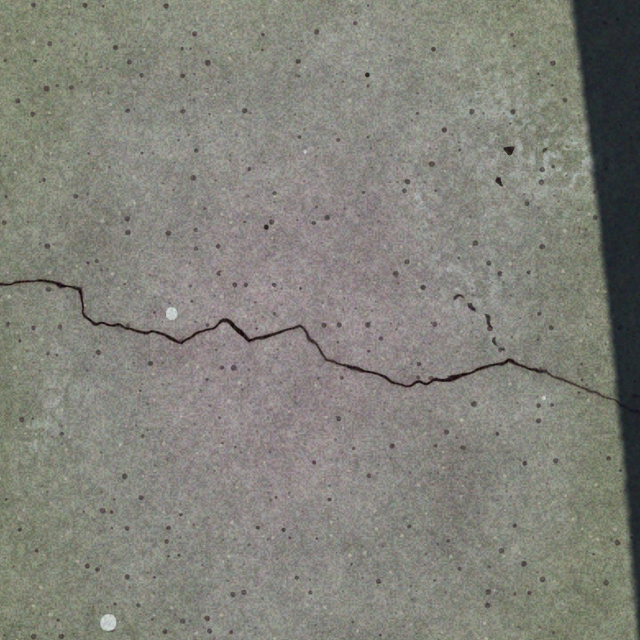
Give the GLSL for this texture, as a WebGL 1 fragment shader.

```glsl
precision highp float;
// Weathered concrete slab with a jagged crack, scuffs, specks and a shadow on the right.
uniform vec2 u_resolution;

#define MAUVE vec3(0.575, 0.540, 0.545)
#define GREY vec3(0.530, 0.532, 0.505)
#define GREEN vec3(0.485, 0.505, 0.425)
#define SHADE vec3(0.145, 0.165, 0.190)
#define CRACK_COLOR vec3(0.13, 0.09, 0.09)
#define CHALK vec3(0.70, 0.73, 0.73)
#define CRACK_WIDTH 0.0015
#define JAGGEDNESS 0.007
#define GRAIN 0.13
#define MOTTLE 0.09

float hash(vec2 p) {
  vec3 q = fract(p.xyx * vec3(0.1031, 0.1030, 0.0973));
  q += dot(q, q.yzx + 33.33);
  return fract((q.x + q.y) * q.z);
}

float noise(vec2 p) {
  vec2 i = floor(p), f = fract(p);
  f = f * f * (3.0 - 2.0 * f);
  return mix(mix(hash(i), hash(i + vec2(1, 0)), f.x),
             mix(hash(i + vec2(0, 1)), hash(i + vec2(1, 1)), f.x), f.y);
}

float fbm(vec2 p) {
  float sum = 0.0, amp = 0.5;
  for (int i = 0; i < 5; i++) {
    sum += amp * noise(p);
    p = mat2(1.6, 1.2, -1.2, 1.6) * p + 7.3;
    amp *= 0.5;
  }
  return sum;
}

float segment(vec2 p, vec2 a, vec2 b) {
  vec2 d = b - a;
  return length(p - a - d * clamp(dot(p - a, d) / dot(d, d), 0.0, 1.0));
}

// Soft elliptical patch, 1 at its centre.
float patchAt(vec2 p, vec2 c, vec2 size) {
  vec2 q = (p - c) / size;
  return exp(-dot(q, q));
}

float disc(vec2 p, vec2 c, float r, float px) {
  return 1.0 - smoothstep(r - px, r + px, length(p - c));
}

float crackDistance(vec2 p) {
  float d = segment(p, vec2(-0.02, 0.555), vec2(0.059, 0.560));
  d = min(d, segment(p, vec2(0.059, 0.560), vec2(0.126, 0.549)));
  d = min(d, segment(p, vec2(0.126, 0.549), vec2(0.130, 0.512)));
  d = min(d, segment(p, vec2(0.130, 0.512), vec2(0.150, 0.495)));
  d = min(d, segment(p, vec2(0.150, 0.495), vec2(0.208, 0.487)));
  d = min(d, segment(p, vec2(0.208, 0.487), vec2(0.286, 0.467)));
  d = min(d, segment(p, vec2(0.286, 0.467), vec2(0.354, 0.501)));
  d = min(d, segment(p, vec2(0.354, 0.501), vec2(0.392, 0.466)));
  d = min(d, segment(p, vec2(0.392, 0.466), vec2(0.471, 0.492)));
  d = min(d, segment(p, vec2(0.471, 0.492), vec2(0.510, 0.437)));
  d = min(d, segment(p, vec2(0.510, 0.437), vec2(0.632, 0.399)));
  d = min(d, segment(p, vec2(0.632, 0.399), vec2(0.710, 0.408)));
  d = min(d, segment(p, vec2(0.710, 0.408), vec2(0.794, 0.438)));
  d = min(d, segment(p, vec2(0.794, 0.438), vec2(0.898, 0.401)));
  return min(d, segment(p, vec2(0.898, 0.401), vec2(1.02, 0.345)));
}

// Randomly placed dots, one candidate per grid cell.
float specks(vec2 p, float cells, float density, float px) {
  vec2 id = floor(p * cells);
  float size = mix(0.08, 0.22, hash(id + 41.0)) / cells;
  vec2 c = (id + 0.25 + 0.5 * vec2(hash(id + 11.0), hash(id + 23.0))) / cells;
  return step(hash(id), density) * disc(p, c, size, px);
}

void main() {
  vec2 p = gl_FragCoord.xy / u_resolution;
  float px = 0.9 / u_resolution.y;
  vec2 warp = vec2(noise(p * 75.0), noise(p * 75.0 + 50.0)) - 0.5;
  float fine = fbm(p * 95.0 + 9.0);

  // Slab tint: mauve centre, greener rim
  float rim = length((p - vec2(0.46, 0.47)) * vec2(1.0, 0.78)) + 0.14 * (fbm(p * 5.0) - 0.5);
  vec3 col = mix(MAUVE, GREY, smoothstep(0.10, 0.34, rim));
  col = mix(col, GREEN, smoothstep(0.30, 0.56, rim));
  col += 0.025 * smoothstep(0.55, 1.0, p.y);

  // Stains and mottling
  float stain = patchAt(p, vec2(0.16, 0.635), vec2(0.06, 0.06))
              + patchAt(p, vec2(0.27, 0.447), vec2(0.05, 0.025))
              + 0.6 * patchAt(p, vec2(0.31, 0.88), vec2(0.08, 0.05))
              + patchAt(p, vec2(0.71, 0.25), vec2(0.04, 0.09));
  col -= stain * vec3(0.04, 0.05, 0.05);
  col += MOTTLE * (fbm(p * 14.0) - 0.48) + 0.12 * (fine - 0.48);

  // Chalky scuffs
  vec2 s = p + 1.4 * JAGGEDNESS * warp;
  float scuff = min(segment(s, vec2(0.648, 0.705), vec2(0.671, 0.652)),
                    segment(s, vec2(0.684, 0.610), vec2(0.712, 0.560)));
  scuff = 0.8 * exp(-scuff * 170.0);
  scuff += 0.6 * exp(-70.0 * segment(s, vec2(0.055, 0.305), vec2(0.098, 0.390)));
  scuff += 0.7 * patchAt(p, vec2(0.09, 0.465), vec2(0.008, 0.014));
  scuff += 0.7 * patchAt(p, vec2(0.90, 0.75), vec2(0.06, 0.04));
  scuff += 0.4 * patchAt(p, vec2(0.80, 0.79), vec2(0.07, 0.12));
  scuff += 0.35 * patchAt(p, vec2(0.74, 0.55), vec2(0.06, 0.04));
  col = mix(col, CHALK, clamp(scuff, 0.0, 1.0) * smoothstep(0.38, 0.66, fine));

  // Scattered and larger specks
  col = mix(col, vec3(0.27, 0.23, 0.23), 0.75 * specks(p, 48.0, 0.10, px));
  col = mix(col, vec3(0.36, 0.32, 0.32), 0.6 * specks(p + 3.7, 95.0, 0.10, px));
  col = mix(col, vec3(0.72, 0.70, 0.64), 0.65 * specks(p + 8.1, 75.0, 0.07, px));
  vec2 b = p + 0.3 * JAGGEDNESS * warp;
  float white = max(disc(b, vec2(0.268, 0.510), 0.0095, px), disc(b, vec2(0.170, 0.027), 0.0125, px));
  white = max(white, max(disc(p, vec2(0.477, 0.763), 0.003, px), disc(p, vec2(0.850, 0.378), 0.003, px)));
  col = mix(col, vec3(0.77, 0.79, 0.78), white);
  float pits = max(disc(p, vec2(0.416, 0.645), 0.0038, px), disc(p, vec2(0.574, 0.883), 0.0036, px));
  vec2 w = p + 2.0 * JAGGEDNESS * warp;
  pits = max(pits, disc(w, vec2(0.797, 0.766), 0.007, px));
  pits = max(pits, disc(w, vec2(0.781, 0.718), 0.005, px));
  pits = max(pits, 0.7 * disc(w, vec2(0.853, 0.768), 0.005, px));

  // Broken side crack
  float side = min(segment(w, vec2(0.703, 0.545), vec2(0.759, 0.508)),
                   segment(w, vec2(0.759, 0.508), vec2(0.783, 0.460)));
  float broken = smoothstep(0.35, 0.55, noise(p * 60.0 + 4.0));
  pits = max(pits, broken * 0.85 * (1.0 - smoothstep(0.001, 0.005, side)));
  col = mix(col, CRACK_COLOR, pits * 0.9);

  // Main crack with a brown halo
  float d = crackDistance(p + JAGGEDNESS * warp);
  float width = CRACK_WIDTH * (0.6 + 0.8 * noise(p * 40.0))
              + 0.0030 * patchAt(p, vec2(0.372, 0.487), vec2(0.016, 0.025))
              + 0.0018 * patchAt(p, vec2(0.700, 0.412), vec2(0.025, 0.025));
  float faint = 1.0 - 0.45 * smoothstep(0.82, 0.88, p.x) - 0.3 * patchAt(p, vec2(0.50, 0.46), vec2(0.05));
  col = mix(col, vec3(0.36, 0.27, 0.25), 0.45 * exp(-d * 260.0));
  col = mix(col, CRACK_COLOR, faint * (1.0 - smoothstep(width - px, width + 1.5 * px, d)));

  // Grain, then the curved shadow edge
  float grain = noise(p * 390.0) - 0.5;
  vec3 tint = vec3(noise(p * 210.0), noise(p * 210.0 + 31.0), noise(p * 210.0 + 67.0)) - 0.5;
  col += GRAIN * grain + 0.05 * tint;
  float edge = 0.996 - 0.075 * p.y - 0.030 * p.y * p.y;
  float shadow = smoothstep(-0.007, 0.009, p.x - edge + 0.003 * warp.x);
  vec3 dark = SHADE + 0.22 * (col - GREY) + 0.03 * tint;
  gl_FragColor = vec4(clamp(mix(col, dark, shadow), 0.0, 1.0), 1.0);
}
```
